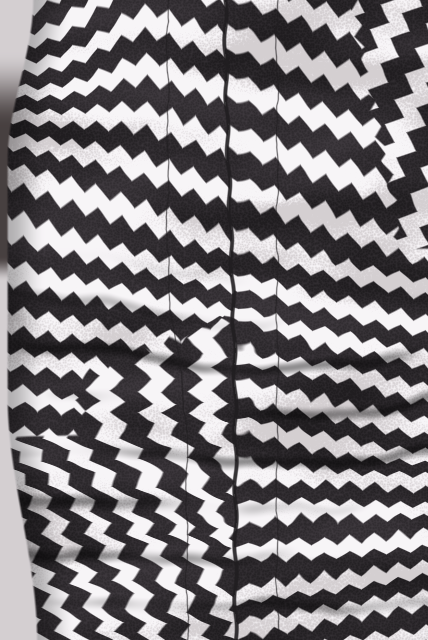
A Shadertoy shader for this pattern:

```glsl
const vec3 INK_DARK = vec3(0.125, 0.115, 0.125);
const vec3 INK_LIGHT = vec3(0.24, 0.22, 0.24);
const vec3 CLOTH_WHITE = vec3(0.97, 0.96, 0.97);
const vec3 CLOTH_SHADE = vec3(0.83, 0.81, 0.82);

vec2 hash2(vec2 cell) {
    vec2 q = vec2(dot(cell, vec2(127.1, 311.7)), dot(cell, vec2(269.5, 183.3)));
    return fract(sin(q) * 43758.5);
}

// Distance to the nearest scattered cell point
float cellular(vec2 p) {
    vec2 base = floor(p);
    float nearest = 2.0;
    for (int j = -1; j <= 1; j++) {
        for (int i = -1; i <= 1; i++) {
            vec2 cell = base + vec2(i, j);
            nearest = min(nearest, length(cell + hash2(cell) - p));
        }
    }
    return nearest;
}

float waves(vec2 p) {
    float sum = 0.0, gain = 0.5;
    for (int i = 0; i < 4; i++) {
        sum += gain * sin(p.x + 1.7 * sin(p.y));
        p = mat2(0.8, 0.6, -0.6, 0.8) * p * 1.9 + 1.3;
        gain *= 0.5;
    }
    return sum;
}

float triangle(float t) {
    return abs(fract(t) - 0.5) * 4.0 - 1.0;
}

// White coverage of toothed bands: q.x runs along a band, q.y across it
float zigzagBands(vec2 q, float pitch, float tooth, float amp, float soft) {
    float across = q.y + amp * triangle(q.x / tooth);
    float d = (abs(fract(across / pitch + 0.5) - 0.5) - 0.23) * pitch;
    return smoothstep(soft, -soft, d);
}

float leftPanel(vec2 p, float soft) {
    // Sloping bands, curving down towards the upper outer edge
    float slope = mix(0.33, 0.2, smoothstep(0.3, 0.55, p.y));
    float bend = 0.2 * smoothstep(0.25, 0.02, p.x) * smoothstep(0.29, 0.0, p.y);
    float gather = 0.3 * max(p.y - 0.38, 0.0);
    vec2 sloped = vec2(p.x, p.y + gather - 0.195 - slope * (p.x - 0.26) - bend);
    float bands = zigzagBands(sloped, 0.078, 0.038, 0.010, soft);

    // Upright bands, leaning over towards the hem
    float lean = 0.55 * max(p.y - 0.66, 0.0);
    float pitch = mix(0.082, 0.066, smoothstep(0.66, 0.8, p.y));
    vec2 upright = vec2(p.y, p.x - 0.326 - lean);
    float columns = zigzagBands(upright, pitch, 0.038, 0.012, soft);

    // Stepped border between the two directions
    float top = 0.515 + 0.38 * (0.325 - p.x) + 0.008 * triangle(p.x / 0.041);
    float inner = smoothstep(-soft, soft, p.x - 0.124 - 0.008 * triangle(p.y / 0.038));
    float low = smoothstep(-soft, soft, p.y - 0.68);
    return mix(bands, columns, smoothstep(-soft, soft, p.y - top) * max(inner, low));
}

float rightPanel(vec2 p, float soft) {
    float slope = mix(0.34, -0.2, smoothstep(0.6, 0.95, p.y));
    float gather = 0.42 * max(p.y - 0.41, 0.0);
    vec2 sloped = vec2(p.x, p.y + gather - 0.183 - slope * (p.x - 0.5));
    float amp = 0.010 * smoothstep(0.3, 0.45, p.x);
    float bands = zigzagBands(sloped, 0.078, 0.039, amp, soft);

    vec2 steep = vec2(p.y - 0.4 * p.x, p.x - 0.63 + 0.42 * p.y);
    float columns = zigzagBands(steep, 0.085, 0.046, 0.013, soft);
    float border = 0.55 + 0.2 * p.y + 0.008 * triangle(p.y / 0.039);
    float isColumn = smoothstep(-soft, soft, p.x - border) * smoothstep(soft, -soft, p.y - 0.39);
    return mix(bands, columns, isColumn);
}

float stitchLine(float x, float width, float soft) {
    return smoothstep(width + soft, width - soft, abs(x));
}

// Curved crease shadows gathered towards the seam
float creases(vec2 p, float seamX) {
    float level = p.y + 0.10 * abs(p.x - seamX) + 0.018 * waves(p * vec2(9.0, 5.0));
    float ridge = abs(fract(level * 13.0) - 0.5);
    float presence = smoothstep(-0.3, 0.5, waves(p * vec2(5.0, 17.0)));
    return smoothstep(0.2, 0.0, ridge) * presence * smoothstep(0.38, 0.55, p.y);
}

void mainImage(out vec4 fragColor, in vec2 fragCoord) {
    // Height units, with y measured downwards from the top
    vec2 p = vec2(fragCoord.x, iResolution.y - fragCoord.y) / iResolution.y;
    float soft = max(0.0026, 0.8 / iResolution.y);
    float seamX = 0.352 + 0.016 * smoothstep(0.0, 0.7, p.y) + 0.002 * sin(p.y * 72.0);

    // Gathered cloth
    float nearSeam = exp(-abs(p.x - seamX) * 9.0);
    float pull = mix(0.25, 1.0, smoothstep(0.32, 0.6, p.y));
    vec2 cloth = p;
    cloth.y += pull * (0.005 + 0.010 * nearSeam) * waves(p * vec2(11.0, 34.0));
    cloth.x += 0.004 * waves(p.yx * vec2(24.0, 9.0));
    float white = p.x < seamX ? leftPanel(cloth, soft) : rightPanel(cloth, soft);

    // Light, folds and knit grain
    float grain = cellular(p * 260.0) - 0.5;
    float fold = creases(p, seamX);
    float light = 0.5 + 0.5 * waves(p * vec2(7.0, 21.0));
    vec3 ink = mix(INK_DARK, INK_LIGHT, clamp(light + grain * 0.6, 0.0, 1.0));
    vec3 pale = mix(CLOTH_SHADE, CLOTH_WHITE, smoothstep(0.15, 0.55, light + 0.3 * grain));
    vec3 color = mix(ink, pale, white) * (1.0 - 0.42 * fold);

    // Centre seam and side stitching
    float wobble = 0.003 * waves(vec2(p.y * 45.0, 2.0));
    color = mix(color, INK_DARK, 0.9 * stitchLine(p.x - seamX, 0.003, 0.0015));
    float leftX = 0.262 + 0.03 * smoothstep(0.4, 0.7, p.y);
    color = mix(color, INK_DARK, 0.75 * stitchLine(p.x - leftX - wobble, 0.0008, 0.0015));
    color = mix(color, INK_DARK, 0.75 * stitchLine(p.x - 0.433 - wobble, 0.0008, 0.0015));

    // Rounded outer edge against a blurred backdrop
    float edge = 0.012 + 0.04 * smoothstep(0.25, 0.0, p.y) + 0.046 * smoothstep(0.62, 1.0, p.y);
    color *= mix(0.72, 1.0, smoothstep(0.0, 0.06, p.x - edge));
    float dim = smoothstep(0.08, 0.2, p.y) * smoothstep(0.44, 0.4, p.y);
    vec3 backdrop = mix(CLOTH_SHADE, vec3(0.28, 0.25, 0.25), dim);
    color = mix(backdrop, color, smoothstep(-soft, soft, p.x - edge));
    fragColor = vec4(clamp(color, 0.0, 1.0), 1.0);
}
```
